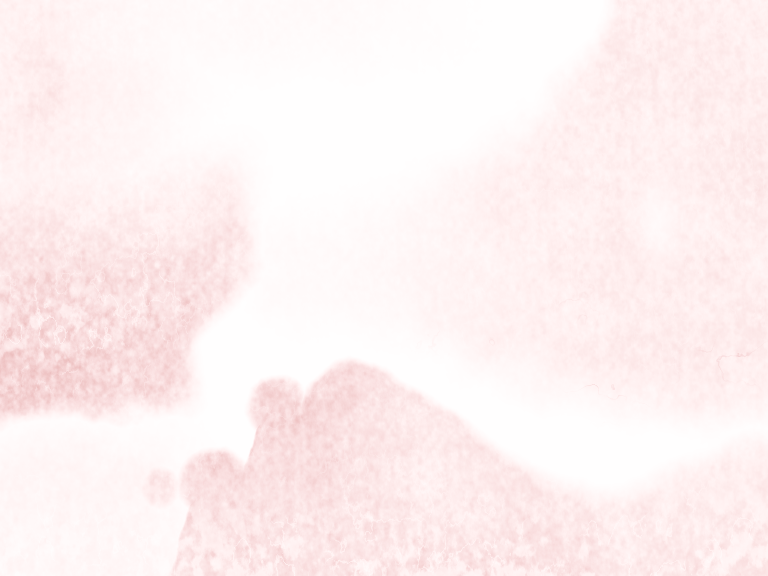
This background is drawn by a WebGL 1 fragment shader. Its source:

```glsl
precision highp float;
uniform vec2 u_resolution;

const vec3 PAPER = vec3(1.0, 0.998, 0.998);
const vec3 BLUSH = vec3(1.0, 0.94, 0.94);
const vec3 PINK = vec3(0.976, 0.865, 0.868);
const vec3 ROSE = vec3(0.92, 0.73, 0.73);
const float EDGE_WOBBLE = 0.07;
const float MOTTLE = 0.75;
const float GRAIN = 0.95;
const float SPECKLE = 0.24;
const float STREAKS = 0.16;
const float SCRATCHES = 0.55;
const float CRACKS = 0.8;

float hash(vec2 p) {
  return fract(sin(dot(p, vec2(127.1, 311.7))) * 43758.5453);
}

float noise(vec2 p) {
  vec2 i = floor(p);
  vec2 f = fract(p);
  f = f * f * (3.0 - 2.0 * f);
  return mix(mix(hash(i), hash(i + vec2(1.0, 0.0)), f.x),
             mix(hash(i + vec2(0.0, 1.0)), hash(i + 1.0), f.x), f.y);
}

float fbm(vec2 p) {
  float sum = 0.0;
  float amp = 0.5;
  for (int i = 0; i < 5; i++) {
    sum += amp * noise(p);
    p = mat2(1.6, 1.2, -1.2, 1.6) * p + 17.3;
    amp *= 0.5;
  }
  return sum;
}

// Soft elliptical spot, 1 at its centre
float spot(vec2 p, vec2 centre, vec2 radius) {
  vec2 q = (p - centre) / radius;
  return exp(-dot(q, q));
}

// Depth inside a round lobe
float lobe(vec2 p, vec2 centre, float radius) {
  return radius - length(p - centre);
}

// Thin wandering lines along the middle level of a noise field
float veins(vec2 p, float width) {
  return 1.0 - smoothstep(0.0, width, abs(fbm(p) - 0.48));
}

float bottomCloud(vec2 p) {
  float ridge = 0.19 * smoothstep(0.28, 0.37, p.x) + 0.10 * smoothstep(0.42, 0.46, p.x);
  ridge += 0.045 * smoothstep(0.50, 0.66, p.x) - 0.20 * smoothstep(0.66, 1.04, p.x);
  ridge += 0.10 * smoothstep(1.04, 1.33, p.x);
  float depth = ridge - p.y;
  depth = max(depth, lobe(p, vec2(0.280, 0.150), 0.037));
  depth = max(depth, lobe(p, vec2(0.375, 0.160), 0.060));
  depth = max(depth, lobe(p, vec2(0.477, 0.300), 0.050));
  depth = max(depth, lobe(p, vec2(0.615, 0.270), 0.100));
  float softness = mix(0.010, 0.035, smoothstep(0.65, 1.1, p.x));
  float body = smoothstep(-softness, softness, depth) * smoothstep(0.21, 0.27, p.x);
  float rim = 0.16 * exp(-abs(depth - 0.018) / 0.02) * (1.0 - smoothstep(0.7, 1.0, p.x));
  float strength = mix(0.5, 0.86, smoothstep(0.26, 0.38, p.x));
  strength -= 0.22 * smoothstep(0.0, 0.2, p.y) * smoothstep(0.55, 0.75, p.x);
  strength -= 0.14 * smoothstep(0.95, 1.2, p.x);
  return body * (strength + rim);
}

float leftCloud(vec2 p) {
  float rightEdge = 0.34 + 0.13 * smoothstep(0.36, 0.58, p.y);
  float body = 1.0 - smoothstep(rightEdge - 0.07, rightEdge + 0.02, p.x);
  body *= smoothstep(0.255, 0.31, p.y) * (1.0 - smoothstep(0.48, 0.82, p.y));
  return body * (0.95 + 0.32 * spot(p, vec2(0.0, 0.33), vec2(0.28, 0.13)));
}

float rightWash(vec2 p) {
  float slope = clamp((p.x - 0.49) / 0.59, 0.0, 1.0);
  float top = 0.66 + 0.30 * slope * slope + 0.3 * smoothstep(1.0, 1.18, p.x);
  float base = 0.43 - 0.17 * smoothstep(0.5, 1.2, p.x);
  float body = smoothstep(base - 0.05, base + 0.10, p.y);
  body *= 1.0 - smoothstep(top - 0.10, top + 0.04, p.y);
  float strength = mix(0.15, 0.53, smoothstep(0.5, 1.1, p.x));
  strength *= 1.0 - 0.7 * spot(p, vec2(1.137, 0.62), vec2(0.04, 0.07));
  return body * strength * smoothstep(0.40, 0.50, p.x);
}

float paleWashes(vec2 p) {
  float upper = 0.45 * (1.0 - smoothstep(0.02, 0.48, p.x)) * smoothstep(0.55, 0.75, p.y);
  float top = 0.17 * smoothstep(0.80, 0.98, p.y) * (1.0 - smoothstep(0.5, 0.95, p.x));
  float lower = 0.29 * (1.0 - smoothstep(0.22, 0.42, p.x)) * (1.0 - smoothstep(0.16, 0.32, p.y));
  return max(upper, top) + lower + 0.28 * spot(p, vec2(0.08, 0.84), vec2(0.03, 0.045));
}

void main() {
  vec2 p = gl_FragCoord.xy / u_resolution.y;
  vec2 wobble = vec2(fbm(p * 13.0), fbm(p * 13.0 + 41.0)) - 0.48;
  vec2 q = p + EDGE_WOBBLE * wobble;

  // Layered pigment
  float pigment = max(leftCloud(q), bottomCloud(p + 0.4 * (q - p)));
  pigment = max(pigment, max(rightWash(q), paleWashes(q)));

  // Mottling, grain and upright streaks
  float mottle = fbm(p * 13.0 + 5.0) - 0.48;
  float grain = fbm(p * vec2(110.0, 80.0)) - 0.48;
  float speckle = noise(p * 185.0 + 9.0) - 0.5;
  float streak = noise(p * vec2(140.0, 14.0)) - 0.5;
  pigment *= 1.0 + MOTTLE * mottle + GRAIN * grain + SPECKLE * speckle + STREAKS * streak;

  // Pale scratches and worn patches
  float worn = spot(p, vec2(0.10, 0.43), vec2(0.18, 0.10)) + smoothstep(0.24, 0.0, p.y);
  worn = min(worn + 0.6 * spot(p, vec2(0.28, 0.55), vec2(0.05, 0.08)), 1.0);
  float scratch = veins(p * vec2(38.0, 26.0), 0.04) * smoothstep(0.35, 0.65, noise(p * 24.0));
  pigment *= 1.0 - SCRATCHES * scratch * (0.25 + 0.6 * worn);
  float flakes = fbm(p * vec2(70.0, 50.0) + 31.0) - 0.48 + 0.8 * mottle;
  pigment *= 1.0 - 0.55 * worn * smoothstep(-0.02, 0.26, flakes);

  // Fine cracks on the right
  float cracked = spot(p, vec2(1.06, 0.33), vec2(0.06, 0.04)) + spot(p, vec2(1.27, 0.37), vec2(0.08, 0.03));
  cracked += 0.6 * spot(p, vec2(0.80, 0.41), vec2(0.09, 0.02)) + 0.5 * spot(p, vec2(1.0, 0.47), vec2(0.06, 0.04));
  pigment += CRACKS * cracked * veins(p * 14.0 + 3.0, 0.02) * noise(p * 60.0);

  vec3 color = mix(PAPER, BLUSH, clamp(pigment * 2.0, 0.0, 1.0));
  color = mix(color, PINK, clamp(pigment * 2.0 - 1.0, 0.0, 1.0));
  color = mix(color, ROSE, clamp((pigment - 1.0) * 1.3, 0.0, 1.0));
  gl_FragColor = vec4(color, 1.0);
}
```
